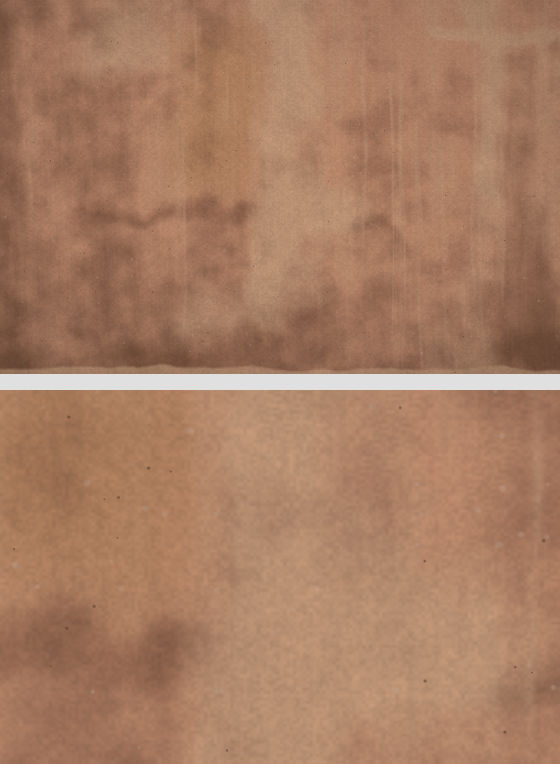
Top: the whole. Bottom: its middle third, enlarged.
This texture is drawn by a WebGL 2 fragment shader. Its source:

```glsl
#version 300 es
precision highp float;
// Weathered clay plaster wall with pale washes, dark smears and vertical drips.
uniform vec2 u_resolution;
out vec4 fragColor;

const vec3 CLAY = vec3(0.692, 0.502, 0.396);
const vec3 UMBER = vec3(0.44, 0.295, 0.22);
const vec3 SAND = vec3(0.715, 0.562, 0.447);
const vec3 OCHRE = vec3(0.65, 0.47, 0.335);

float hash(vec2 p) {
  return fract(sin(dot(p, vec2(127.1, 311.7))) * 43758.5453);
}

float noise(vec2 p) {
  vec2 i = floor(p), f = fract(p);
  f = f * f * (3.0 - 2.0 * f);
  float low = mix(hash(i), hash(i + vec2(1, 0)), f.x);
  float high = mix(hash(i + vec2(0, 1)), hash(i + vec2(1, 1)), f.x);
  return mix(low, high, f.y);
}

float fbm(vec2 p) {
  float sum = 0.0, amp = 0.5;
  for (int i = 0; i < 5; i++) {
    sum += amp * noise(p);
    p = mat2(1.6, 1.2, -1.2, 1.6) * p + 7.3;
    amp *= 0.5;
  }
  return sum;
}

// Vertically stretched layers keep their direction at every octave
float streaks(vec2 p) {
  return 0.5 * noise(p * vec2(13, 1.6)) + 0.3 * noise(p * vec2(31, 3.1) + 5.0)
       + 0.2 * noise(p * vec2(74, 6.5) + 9.0);
}

// Soft-edged rectangular stain
float stain(vec2 p, vec2 center, vec2 extent, float soft) {
  vec2 d = 1.0 - smoothstep(-soft, soft, abs(p - center) - extent);
  return d.x * d.y;
}

// Thin vertical runs, most of them gathered towards the right
float drips(vec2 p, float aspect) {
  float sum = 0.0;
  for (int i = 0; i < 24; i++) {
    float id = float(i);
    float across = hash(vec2(id, 3.0));
    float x = aspect * (i < 13 ? mix(0.70, 0.92, across) : across);
    float top = 0.55 + 0.55 * hash(vec2(id, 9.0));
    float bottom = top - 0.25 - 0.6 * hash(vec2(id, 5.0));
    x += 0.016 * (noise(vec2(p.y * 5.0, id * 4.0)) - 0.5);
    float width = mix(0.002, 0.006, hash(vec2(id, 7.0)));
    float line = exp(-pow((p.x - x) / width, 2.0));
    float span = smoothstep(bottom, bottom + 0.12, p.y) * (1.0 - smoothstep(top - 0.1, top, p.y));
    sum += line * span * (0.3 + 0.7 * noise(vec2(id, p.y * 12.0)));
  }
  return min(sum, 1.0);
}

// Round marks scattered over a grid of cells
float specks(vec2 p, float scale, float share, float seed) {
  vec2 cell = floor(p * scale);
  vec2 spot = 0.25 + 0.5 * vec2(hash(cell + seed), hash(cell + seed + 17.0));
  float size = mix(0.06, 0.16, hash(cell + seed + 31.0));
  float dist = length(fract(p * scale) - spot);
  return step(hash(cell + seed + 53.0), share) * (1.0 - smoothstep(size * 0.4, size * 1.3, dist));
}

void main() {
  vec2 uv = gl_FragCoord.xy / u_resolution;
  float aspect = u_resolution.x / u_resolution.y;
  vec2 p = gl_FragCoord.xy / u_resolution.y;
  vec2 warp = vec2(fbm(p * vec2(8, 5)), fbm(p * 6.0 + 20.0)) - 0.48;
  vec2 q = p + warp * vec2(0.20, 0.24);
  float cloud = fbm(p * 4.0 + 3.0);
  float mottle = fbm(p * 18.0 + 40.0);
  float streak = streaks(p + warp * 0.03);
  float grain = noise(p * 170.0) + 1.3 * noise(p * 340.0 + 9.0) - 1.15;

  // Pale mineral washes
  float wash = 0.9 * stain(q, vec2(0.76, 0.62), vec2(0.075, 0.5), 0.045);
  wash = max(wash, 0.9 * stain(q, vec2(0.85, 0.42), vec2(0.10, 0.07), 0.05));
  wash = max(wash, 0.75 * stain(q, vec2(0.65, 0.17), vec2(0.20, 0.04), 0.07));
  wash = max(wash, 0.8 * stain(q, vec2(0.33, 0.93), vec2(0.10, 0.10), 0.06));
  wash = max(wash, 0.75 * stain(q, vec2(1.29, 0.76), vec2(0.04, 0.27), 0.03));
  wash = max(wash, 0.4 * stain(q, vec2(1.29, 0.25), vec2(0.03, 0.3), 0.04));
  wash = max(wash, stain(p + warp * 0.07, vec2(1.34, 0.905), vec2(0.18, 0.016), 0.016));
  wash *= 0.6 + 0.8 * mottle;
  wash += 0.5 * smoothstep(0.52, 0.75, 0.5 * streak + 0.5 * cloud);

  // Damp and soot
  float damp = 0.45 * stain(q, vec2(0.46, 0.405), vec2(0.25, 0.025), 0.03) * (0.5 + cloud);
  damp += 0.60 * stain(q, vec2(0.98, 0.375), vec2(0.08, 0.018), 0.035);
  damp += 0.35 * stain(q, vec2(1.05, 0.78), vec2(0.015), 0.03);
  damp += 0.35 * stain(q, vec2(0.22, 0.16), vec2(0.015), 0.035);
  damp += 0.38 * stain(q, vec2(1.43, 0.42), vec2(0.09, 0.46), 0.05) * (0.4 + 1.2 * mottle);
  damp += 0.45 * (1.0 - smoothstep(0.0, 0.09, q.x)) * (0.5 + 0.5 * uv.y);
  damp += 0.42 * (1.0 - smoothstep(0.03, 0.15, q.y));
  damp += 0.45 * (0.5 - streak) + 1.0 * (0.5 - cloud) + 0.6 * (0.5 - mottle);

  // Colour layers
  float ochre = 0.75 * stain(q, vec2(0.56, 0.68), vec2(0.10, 0.23), 0.07);
  vec3 color = mix(CLAY, OCHRE, ochre);
  color = mix(color, UMBER, clamp(damp + 0.06, 0.0, 0.85));
  color = mix(color, SAND, clamp(wash, 0.0, 0.88));
  color = mix(color, SAND, 0.5 * drips(p, aspect));
  float ledge = 0.012 + 0.03 * (fbm(vec2(p.x * 9.0, 2.0)) - 0.4);
  color = mix(color, SAND, 0.8 * (1.0 - smoothstep(ledge - 0.004, ledge + 0.006, p.y)));

  // Fine surface marks and light falloff
  color = mix(color, vec3(0.70, 0.59, 0.52), 0.45 * specks(p, 44.0, 0.07, 2.0));
  color = mix(color, UMBER * 0.7, 0.5 * specks(p, 85.0, 0.012, 8.0));
  color *= 1.0 + 0.06 * grain + 0.10 * (mottle - 0.48);
  vec2 fromCenter = uv - vec2(0.48, 0.52);
  color *= 1.02 - 0.34 * dot(fromCenter, fromCenter);
  fragColor = vec4(color, 1.0);
}
```
